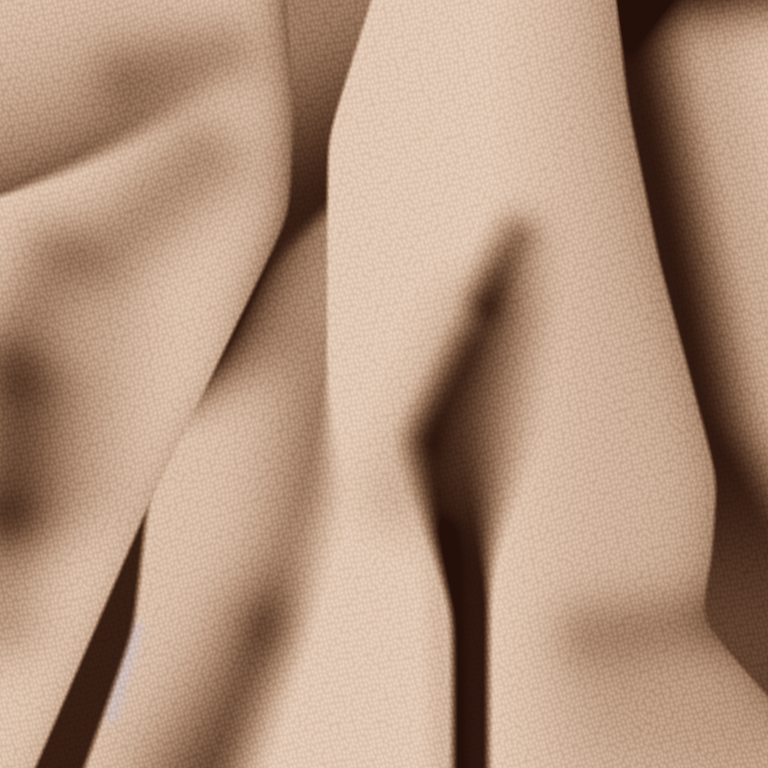
Reproduce this texture procedurally as a three.js fragment shader.

```glsl
varying vec2 vUv;

// Rounded ramp: 0 below zero, t above it
float hinge(float t) { return 0.5 * (t + sqrt(t * t + 0.0006)); }

// Soft step centred on zero
float rise(float t, float w) { return smoothstep(-w, w, t); }

// Gaussian falloff around a segment
float blur(vec2 p, vec2 a, vec2 b, float w) {
  vec2 ab = b - a;
  vec2 d = p - a - ab * clamp(dot(p - a, ab) / dot(ab, ab), 0.0, 1.0);
  return exp(-dot(d, d) / (w * w));
}

vec2 hash2(vec2 c) {
  return fract(sin(vec2(dot(c, vec2(127.1, 311.7)), dot(c, vec2(269.5, 183.3)))) * 4375.5);
}

// Cellular noise: distance to the nearest thread bump
float cells(vec2 p) {
  vec2 id = floor(p);
  float best = 2.0;
  for (int j = -1; j <= 1; j++)
    for (int i = -1; i <= 1; i++) {
      vec2 c = id + vec2(float(i), float(j));
      best = min(best, length(c + 0.25 + 0.5 * hash2(c) - p));
    }
  return best;
}

float leftFold(vec2 p, float edge) {
  float l = 0.98 - 0.4 * exp(-max(edge - p.x, 0.0) / 0.028) * smoothstep(0.5, 0.75, p.y);
  l -= 0.15 * exp(-max(edge - p.x, 0.0) / 0.02);
  float above = p.y - (0.745 + 0.35 * p.x + 0.6 * p.x * p.x);
  float pocket = rise(above, 0.006 + 0.1 * p.x) * exp(-max(above, 0.0) / 0.1);
  l -= 0.62 * pocket * (1.0 - smoothstep(0.1, 0.34, p.x));
  l -= 0.24 * blur(p, vec2(0.17, 0.9), vec2(0.29, 0.93), 0.05);
  l -= 0.3 * blur(p, vec2(0.26, 0.79), vec2(0.14, 0.67), 0.06);
  l -= 0.32 * blur(p, vec2(0.07, 0.66), vec2(0.02, 0.55), 0.055);
  l -= 0.62 * blur(p, vec2(0.025, 0.48), vec2(0.015, 0.35), 0.07);
  l -= 0.15 * blur(p, vec2(0.13, 0.56), vec2(0.11, 0.38), 0.07);
  return l - 0.25 * blur(p, vec2(0.0, 0.3), vec2(0.0, 0.2), 0.06);
}

float lowerFold(vec2 p, float cover) {
  float l = 0.95 - 0.22 * smoothstep(0.47, 0.58, p.y);
  l -= 0.75 * exp(-max(p.x - cover, 0.0) / 0.035) * smoothstep(0.42, 0.54, p.y);
  l -= 0.42 * blur(p, vec2(0.44, 0.46), vec2(0.4, 0.2), 0.08);
  return l - 0.62 * blur(p, vec2(0.37, 0.15), vec2(0.27, -0.02), 0.085);
}

float rightFold(vec2 p) {
  float edge = 0.855 + 0.2 * (1.0 - p.y) + 0.32 * hinge(0.45 - p.y);
  float gap = mix(0.27, 0.05, smoothstep(0.15, 0.42, p.y));
  float l = mix(gap, 0.8, rise(p.x - edge, 0.05));
  l += 0.15 * smoothstep(0.03, 0.15, p.x - edge);
  return l - 0.75 * blur(p, vec2(0.85, 1.02), vec2(1.0, 1.03), 0.055);
}

float centreFold(vec2 p, float edge) {
  float l = 1.02 - 0.14 * smoothstep(0.58, 0.82, p.x);
  l -= 0.26 * exp(-max(edge - p.x, 0.0) / 0.035);
  // Valley that narrows into a dark slit
  float a = 0.59 - 0.27 * hinge(p.y - 0.2) + 0.82 * hinge(p.y - 0.43) - 0.25 * hinge(p.y - 0.6);
  float b = 0.636 + 0.13 * hinge(p.y - 0.28);
  float open = smoothstep(0.2, 0.48, p.y);
  float valley = rise(p.x - a, mix(0.008, 0.035, open)) * rise(b - p.x, mix(0.008, 0.065, open));
  float depth = mix(0.96, 0.66, smoothstep(0.25, 0.5, p.y)) * (1.0 - smoothstep(0.58, 0.77, p.y));
  l -= valley * depth;
  // Half shadow around the valley
  l -= 0.16 * blur(p, vec2(0.53, 0.36), vec2(0.62, 0.58), 0.065);
  l -= 0.12 * blur(p, vec2(0.555, 0.43), vec2(0.6, 0.55), 0.03);
  l -= 0.3 * blur(p, vec2(0.63, 0.61), vec2(0.673, 0.69), 0.028);
  l -= 0.12 * blur(p, vec2(0.575, 0.3), vec2(0.58, 0.0), 0.025);
  // Dip below the right hand bend
  l -= 0.2 * blur(p, vec2(0.77, 0.175), vec2(0.92, 0.19), 0.05);
  return l - 0.12 * blur(p, vec2(0.82, 0.1), vec2(0.95, 0.05), 0.1);
}

void main() {
  vec2 p = vUv;
  float y = p.y;

  // Fold outlines
  float leftEdge = 0.046 + 0.43 * y + 0.06 * hinge(y - 0.34) - 0.45 * hinge(y - 0.72) - 0.12 * hinge(y - 0.86);
  float lowerEdge = 0.11 + 0.36 * y - 0.26 * hinge(y - 0.18) + 0.35 * hinge(y - 0.36);
  float centreLeft = 0.426 + 0.32 * hinge(y - 0.82) - 0.3 * hinge(0.36 - y);
  float centreRight = 0.803 + 0.1 * (1.0 - y) + 0.1 * hinge(0.87 - y) + 0.07 * hinge(0.66 - y)
    - 0.36 * hinge(0.375 - y) - 0.16 * hinge(0.27 - y) + 1.15 * hinge(0.195 - y);

  // Light, layered from back to front
  float l = 0.08 + 0.5 * smoothstep(0.72, 1.0, y + 0.6 * (0.41 - p.x));
  float crease = 0.725 + 0.94 * (p.x - 0.425) - y;
  l = mix(l, lowerFold(p, leftEdge), rise(p.x - lowerEdge, 0.006) * rise(crease, 0.02));
  l = mix(l, leftFold(p, leftEdge), rise(leftEdge - p.x, 0.004));
  l = mix(l, rightFold(p), step(0.7, p.x));
  float soft = mix(0.05, 0.004, smoothstep(0.25, 0.55, y));
  float centre = rise(p.x - centreLeft, soft) * rise(centreRight - p.x, 0.004);
  l = mix(l, centreFold(p, centreRight), centre);

  // Woven grain, strongest in half light
  vec2 weave = p + 0.006 * sin(p.yx * vec2(9.0, 13.0));
  float grain = cells(weave * mat2(0.97, 0.24, -0.24, 0.97) * vec2(190.0, 150.0)) - 0.4;
  l = clamp(l, 0.0, 1.0);
  l = clamp(l - grain * 0.45 * l * (1.4 - l), 0.0, 1.06);

  vec3 cloth = mix(vec3(0.14, 0.06, 0.035), vec3(0.88, 0.78, 0.70), l);
  cloth += vec3(0.19, 0.01, -0.16) * l * (1.0 - l);
  // Cool glint on the lower fold
  cloth += vec3(-0.04, 0.0, 0.08) * l * blur(p, vec2(0.176, 0.18), vec2(0.145, 0.07), 0.012);
  gl_FragColor = vec4(cloth, 1.0);
}
```
